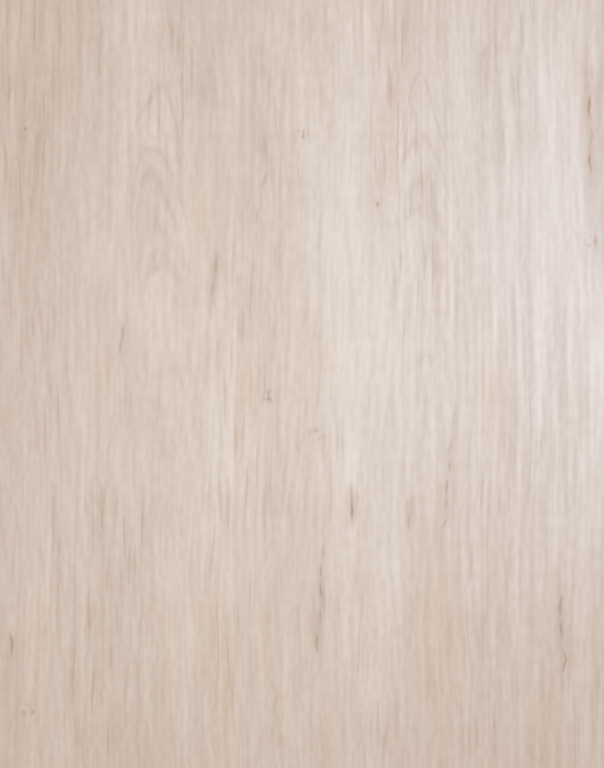
Write a WebGL 1 fragment shader that draws this texture.

```glsl
precision highp float;

uniform vec2 u_resolution;

float hash(vec2 p) {
  return fract(sin(dot(p, vec2(127.1, 311.7))) * 43758.547);
}

// Gradient noise, centred on zero
float corner(vec2 cell, vec2 offset) {
  float angle = 6.2832 * hash(cell);
  return dot(vec2(cos(angle), sin(angle)), offset);
}

float noise(vec2 p) {
  vec2 i = floor(p), f = fract(p);
  vec2 s = f * f * f * (f * (f * 6.0 - 15.0) + 10.0);
  vec2 e = vec2(1.0, 0.0);
  return mix(mix(corner(i, f), corner(i + e, f - e), s.x),
             mix(corner(i + e.yx, f - e.yx), corner(i + 1.0, f - 1.0), s.x), s.y);
}

// Vertical fibres: broad bands, fine strands and short dark pores
float fibres(vec2 p) {
  float pores = smoothstep(0.12, 0.5, noise(p * vec2(165.0, 13.0) + 131.0));
  float porous = smoothstep(-0.3, 0.4, noise(p * vec2(11.0, 2.0) + 61.0));
  return 0.30 * noise(p * vec2(8.0, 1.0) + 3.0)
       + 0.16 * noise(p * vec2(32.0, 3.5) + 17.0)
       + 0.15 * noise(p * vec2(85.0, 6.0) + 41.0)
       + 0.26 * noise(p * vec2(150.0, 14.0) + 73.0)
       + 0.18 * noise(p * vec2(170.0, 70.0) + 97.0)
       + 0.04 - 0.32 * pores * porous;
}

// Thin nested arches where the growth rings are cut at a slant
float arches(vec2 p) {
  float sum = 0.0;
  for (int i = 0; i < 2; i++) {
    float k = float(i);
    float dx = p.x - 0.21 - 0.34 * k - 0.03 * noise(vec2(p.y * 3.0, k * 7.0));
    float level = p.y + 90.0 * dx * dx + 0.05 * noise(p * vec2(30.0, 8.0));
    float mask = exp(-dx * dx / 0.0014)
               * smoothstep(0.4, 0.65, p.y) * smoothstep(1.0, 0.85, p.y);
    float ring = noise(vec2(level * 13.0, p.y * 4.0 + k * 9.0)) / 0.11;
    sum += mask * exp(-ring * ring);
  }
  return sum;
}

// Thin leaning cracks, broken along their length, with a soft stain around
float cracks(vec2 p, float aspect) {
  float sum = 0.0;
  for (int i = 0; i < 16; i++) {
    float k = float(i);
    float reach = mix(0.03, 0.14, hash(vec2(k, 3.0)));
    vec2 d = p - vec2((k + hash(vec2(k, 1.0))) / 16.0 * aspect, hash(vec2(k, 2.0)));
    d.x += (hash(vec2(k, 4.0)) - 0.6) * 0.2 * d.y
         + 0.010 * noise(vec2(p.y * 16.0, k * 5.0)) + 0.003 * noise(vec2(p.y * 60.0, k * 3.0));
    float along = smoothstep(1.0, 0.2, abs(d.y) / reach);
    float broken = smoothstep(-0.25, 0.3, noise(vec2(p.y * 40.0, k * 11.0)));
    float strength = mix(0.25, 0.85, hash(vec2(k, 5.0)));
    sum += along * strength * (0.55 * broken * exp(-d.x * d.x / 0.000003)
                             + 0.18 * exp(-d.x * d.x / 0.00007));
  }
  return sum;
}

// Small smudged knots
float knots(vec2 p, float aspect) {
  float sum = 0.0;
  float smudge = smoothstep(-0.3, 0.4, noise(p * vec2(150.0, 110.0)));
  for (int i = 0; i < 7; i++) {
    float k = float(i);
    vec2 centre = vec2(hash(vec2(k, 21.0)) * aspect, hash(vec2(k, 22.0)));
    float size = mix(0.003, 0.009, pow(hash(vec2(k, 23.0)), 2.0));
    vec2 d = (p - centre) / size;
    d.x += 0.4 * d.y * (hash(vec2(k, 24.0)) - 0.5);
    sum += mix(0.3, 0.6, hash(vec2(k, 25.0))) * smudge * exp(-dot(d, d));
  }
  return sum;
}

void main() {
  vec2 uv = gl_FragCoord.xy / u_resolution;
  float aspect = u_resolution.x / u_resolution.y;
  vec2 p = vec2(uv.x * aspect, uv.y);

  // Slight sideways drift of the grain
  vec2 q = p + vec2(0.012 * noise(p * vec2(4.0, 1.8)) + 0.002 * noise(p * vec2(12.0, 7.0)), 0.0);

  // Light falling on the board, with a sheen at the right
  vec2 fromMiddle = (uv - vec2(0.48, 0.56)) * vec2(1.75, 1.6);
  vec2 fromSheen = (uv - vec2(0.98, 0.68)) * vec2(3.0, 2.0);
  float sheen = exp(-dot(fromSheen, fromSheen));
  float tone = 0.16 + 0.76 * exp(-dot(fromMiddle, fromMiddle)) + 0.6 * sheen;

  tone += fibres(q) - 0.28 * arches(q);
  tone += 0.45 * sheen * noise(q * vec2(105.0, 3.0) + 29.0);

  vec3 color = mix(vec3(0.75, 0.67, 0.605), vec3(0.872, 0.82, 0.778), tone);
  color += sheen * vec3(-0.005, 0.0, 0.02);

  // Warm patches and brown marks
  float warmth = smoothstep(0.1, 0.6, noise(q * vec2(22.0, 3.0) + 53.0));
  color -= warmth * vec3(0.005, 0.02, 0.035);
  float marks = min(cracks(p, aspect) + knots(p, aspect), 0.8);
  color = mix(color, vec3(0.62, 0.51, 0.42), marks);

  gl_FragColor = vec4(color, 1.0);
}
```
